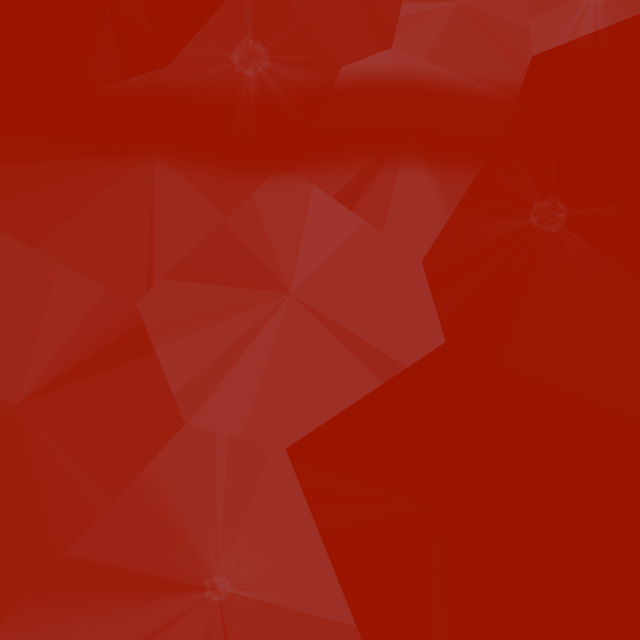
Give the GLSL for this background, as a three.js fragment shader.

```glsl
// Draws dark red Voronoi facets, each shaded by a fan of translucent rays around its seed.
varying vec2 vUv;

const int SEED_COUNT = 14;
const int WEDGE_COUNT = 8;
const float EDGE = 0.001;
const float TURN = 6.2831853;
const vec3 BASE_RED = vec3(0.602, 0.083, 0.0);
const vec3 PALE_RED = vec3(0.625, 0.222, 0.2);

float hash(vec2 p) {
  return fract(sin(dot(p, vec2(127.1, 311.7))) * 43758.5453);
}

float valueNoise(vec2 p) {
  vec2 cell = floor(p);
  vec2 f = fract(p);
  f = f * f * (3.0 - 2.0 * f);
  float low = mix(hash(cell), hash(cell + vec2(1.0, 0.0)), f.x);
  float high = mix(hash(cell + vec2(0.0, 1.0)), hash(cell + 1.0), f.x);
  return mix(low, high, f.y);
}

// Seeds crowd towards the top, leaving large facets below.
vec2 seedPosition(float id) {
  vec2 jitter = vec2(hash(vec2(id, 1.3)), hash(vec2(id, 7.9))) - 0.5;
  float rank = (id + 0.5) / float(SEED_COUNT);
  vec2 spread = vec2(fract(id * 0.618 + 0.27), 1.02 - 1.06 * pow(rank, 2.7));
  return spread + jitter * vec2(0.1, 0.06);
}

// Facets cycle through plain, pale and half-toned.
float facetLevel(float id) {
  float kind = mod(id, 3.0);
  return kind < 0.5 ? 0.0 : (kind < 1.5 ? 0.74 : 0.3);
}

// Overlapping angular wedges, some crisp and some soft.
float rayFan(vec2 offset, float id) {
  float radius = max(length(offset), EDGE);
  float angle = atan(offset.y, offset.x + 0.00001) / TURN;
  float sum = 0.0;
  for (int k = 0; k < WEDGE_COUNT; k++) {
    vec2 key = vec2(id * 3.7 + 0.5, float(k) * 5.3 + 2.0);
    float spread = hash(key + 11.0);
    float width = 0.004 + 0.22 * spread * spread;
    float gap = abs(fract(angle - hash(key) + 0.5) - 0.5);
    float softness = 0.03 * pow(hash(key + 23.0), 5.0);
    softness = min(softness, width) + EDGE / (TURN * radius);
    float wedge = 1.0 - smoothstep(width - softness, width + softness, gap);
    sum += wedge * (hash(key + 37.0) - 0.52) * 0.55;
  }
  return sum;
}

// Small mottled ring with fine streaks leaving it.
float knot(vec2 offset, float id) {
  float radius = length(offset);
  vec2 direction = offset / max(radius, EDGE);
  float size = 0.02 + 0.012 * hash(vec2(id, 4.1));
  float rim = radius + 0.012 * (valueNoise(offset * 90.0 + id) - 0.5);
  float disc = 1.0 - smoothstep(size * 0.85, size * 1.1, rim);
  float hollow = mix(0.45, 1.0, smoothstep(size * 0.3, size * 0.8, rim));
  float mottle = 0.15 + 0.6 * valueNoise(offset * 170.0 + id * 9.0);
  float streak = smoothstep(0.5, 0.9, valueNoise(direction * 9.0 + id * 5.0));
  float reach = 1.0 - smoothstep(size, size * 5.0, radius);
  return disc * hollow * mottle + 0.22 * streak * reach;
}

float facetTone(vec2 p, float id) {
  vec2 offset = p - seedPosition(id);
  float level = facetLevel(id);
  float tone = level + rayFan(offset, id) * (0.25 + level);
  return clamp(tone, 0.0, 1.0);
}

// Soft horizontal shadow that swallows the facets it crosses.
float shadowFade(vec2 p) {
  float wave = 0.05 * (valueNoise(vec2(p.x * 5.0, p.y * 3.0)) - 0.5);
  return mix(0.06, 1.0, smoothstep(0.035, 0.09, abs(p.y - 0.81 + wave)));
}

void main() {
  vec2 p = vUv;
  float nearest = 10.0;
  float second = 10.0;
  float nearestId = 0.0;
  float secondId = 0.0;
  float knots = 0.0;

  // Find the two closest seeds and gather the knots.
  for (int i = 0; i < SEED_COUNT; i++) {
    float id = float(i);
    vec2 offset = p - seedPosition(id);
    float squared = dot(offset, offset);
    if (squared < nearest) {
      second = nearest;
      secondId = nearestId;
      nearest = squared;
      nearestId = id;
    } else if (squared < second) {
      second = squared;
      secondId = id;
    }
    if (mod(id, 4.0) == 1.0) knots += knot(offset, id);
  }

  // Blend across the facet border for a smooth edge.
  float separation = length(seedPosition(secondId) - seedPosition(nearestId));
  float border = (second - nearest) / (2.0 * max(separation, EDGE));
  float blend = smoothstep(-EDGE, EDGE, border);
  float tone = mix(facetTone(p, secondId), facetTone(p, nearestId), blend);

  tone = clamp(tone * shadowFade(p) + knots * 0.7, 0.0, 1.0);
  gl_FragColor = vec4(mix(BASE_RED, PALE_RED, tone), 1.0);
}
```
